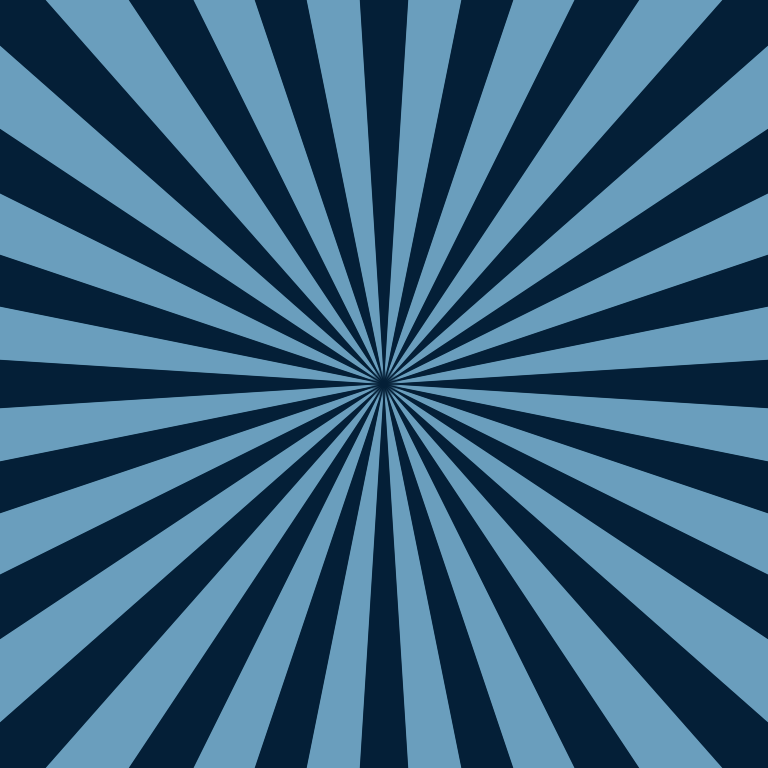
A Shadertoy shader for this background:

```glsl
// Sunburst of dark and light wedges that meet at the canvas centre.
// The polar angle is folded into one repeat, and each wedge edge is
// smoothed by its distance across the canvas; the hub fades to dark.

const float TAU = 6.2831853;
const float RAY_COUNT = 24.0;
const float DARK_SHARE = 0.482;          // part of each repeat that is dark
const vec2 CENTRE = vec2(0.5);
const float HUB_INNER = 0.004;           // fully dark within this radius
const float HUB_OUTER = 0.023;           // full contrast beyond this radius
const float EDGE_PIXELS = 1.2;           // width of the smoothed edge
const vec3 DARK_BLUE = vec3(0.016, 0.122, 0.214);
const vec3 LIGHT_BLUE = vec3(0.414, 0.620, 0.741);

// Signed distance to the nearest wedge edge, positive in the light wedges.
float wedgeDistance(vec2 p) {
    float turn = atan(p.y, p.x) / TAU * RAY_COUNT;
    float fromDarkAxis = abs(fract(turn + 0.5) - 0.5);
    float angleToEdge = (fromDarkAxis - 0.5 * DARK_SHARE) * TAU / RAY_COUNT;
    return length(p) * sin(angleToEdge);
}

void mainImage(out vec4 fragColor, in vec2 fragCoord) {
    // Centred coordinates, one unit along the shorter side
    float canvasSize = min(iResolution.x, iResolution.y);
    vec2 p = (fragCoord - CENTRE * iResolution.xy) / canvasSize;

    // Wedges with smooth edges
    float halfEdge = 0.5 * EDGE_PIXELS / canvasSize;
    float light = smoothstep(-halfEdge, halfEdge, wedgeDistance(p));

    // Dark hub where the wedges converge
    light *= smoothstep(HUB_INNER, HUB_OUTER, length(p));

    fragColor = vec4(mix(DARK_BLUE, LIGHT_BLUE, light), 1.0);
}
```
